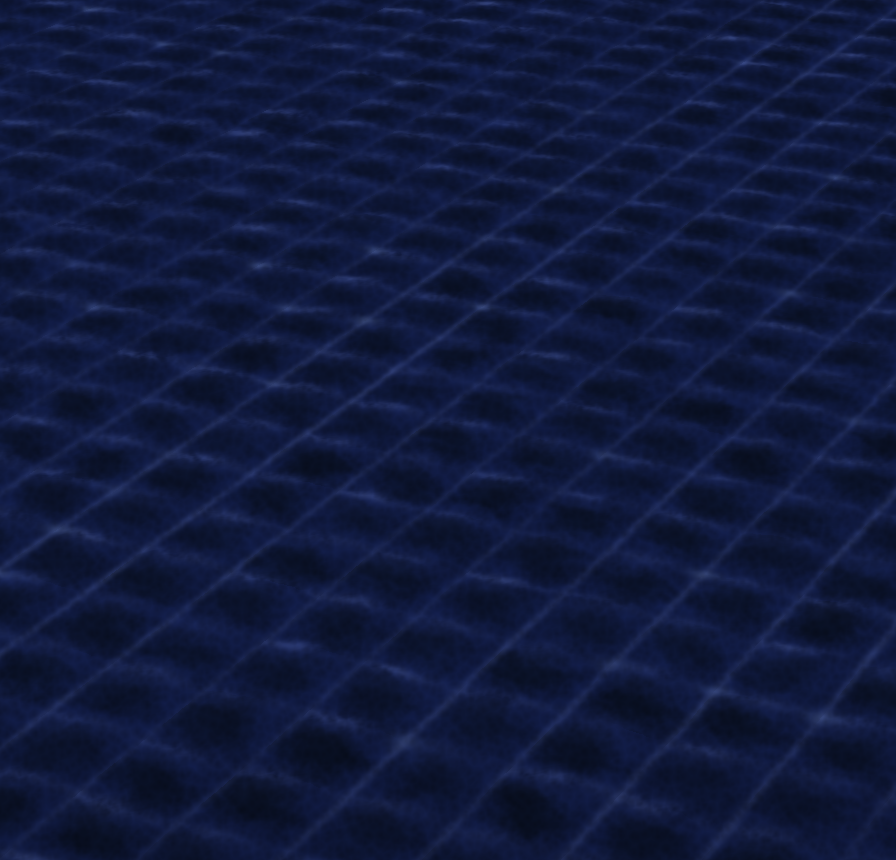
Write a WebGL 2 fragment shader that draws this texture.

```glsl
#version 300 es
precision highp float;

uniform vec2 u_resolution;
out vec4 fragColor;

float hash(vec2 p) {
    return fract(sin(dot(p, vec2(127.1, 311.7))) * 43758.5453);
}

// Distance to the nearest jittered point
float cellular(vec2 p) {
    vec2 cell = floor(p), local = fract(p);
    float nearest = 2.0;
    for (int j = -1; j <= 1; j++) {
        for (int i = -1; i <= 1; i++) {
            vec2 offset = vec2(i, j);
            vec2 id = cell + offset;
            vec2 point = offset + vec2(hash(id), hash(id + 47.3));
            nearest = min(nearest, length(point - local));
        }
    }
    return nearest;
}

float layeredSines(vec2 p) {
    float sum = 0.0, amplitude = 0.5;
    for (int i = 0; i < 4; i++) {
        sum += amplitude * sin(p.x + 1.7 * sin(p.y)) * sin(p.y * 1.3 + sin(p.x * 0.7));
        p = mat2(1.6, 1.2, -1.2, 1.6) * p + 2.3;
        amplitude *= 0.6;
    }
    return sum;
}

// Soft ridge around whole numbers, never thinner than a screen step
float ridge(float x, float width, float footprint) {
    float d = (x - round(x)) / max(width, footprint * 0.7);
    return exp(-d * d);
}

void main() {
    vec2 uv = gl_FragCoord.xy / u_resolution;
    float far = smoothstep(0.35, 1.25, uv.y - 0.55 * uv.x + 0.3);

    // Tilted plane: both line families converge on one horizon
    float depth = 2.057 - uv.y;
    vec2 grid = vec2(13.06 * (uv.x - 2.422), 6.64 * (uv.x + 6.51)) / depth + vec2(0.4, -0.08);
    vec2 footprint = fwidth(grid);
    grid.x += 0.018 * layeredSines(grid * 1.1);
    grid.y += 0.08 * layeredSines(grid * vec2(2.6, 2.1) + 9.0);

    // Cross walls arch gently between the long walls
    grid.y -= (0.05 + 0.1 * far) * sin(3.14159 * fract(grid.x));
    vec2 cell = floor(grid), local = fract(grid);
    float variation = hash(cell);

    // Ragged dark hollow in each cell
    float mottle = layeredSines(uv * 47.0);
    float smudge = layeredSines(grid * vec2(4.3, 5.1) + 4.0);
    vec2 center = vec2(0.43, 0.5) + 0.16 * (vec2(hash(cell + 3.1), hash(cell + 8.7)) - 0.5);
    vec2 reach = (local - center) / vec2(0.56, 0.5);
    reach.x += 0.25 * reach.y;
    float hollow = smoothstep(1.1, 0.15, length(reach) + 0.28 * smudge + 0.15 * mottle);
    hollow *= mix(0.6 + 0.4 * variation, 0.4 + 0.35 * variation, far);

    vec3 color = mix(vec3(0.060, 0.099, 0.252), vec3(0.034, 0.062, 0.137), hollow);

    // Worn, mottled surface
    float grain = cellular(uv * vec2(96.0, 92.0)) - 0.5;
    color *= 1.0 + 0.22 * grain + 0.13 * mottle;

    // Long walls, each with its own brightness
    float longWear = 0.85 + 0.5 * layeredSines(grid * vec2(2.0, 1.6)) + 0.3 * grain;
    float longTone = 0.4 + 0.6 * hash(vec2(round(grid.x), 5.0));
    float longWall = ridge(grid.x, 0.05 + 0.03 * far, footprint.x) * longTone * longWear;
    longWall *= 1.0 - 0.75 * far;

    // Cross walls: patchy, brightest just right of a crossing
    float crossTone = 0.15 + 0.75 * hash(vec2(cell.x, round(grid.y)) + 17.0);
    float crossShape = mix(0.3, 1.0, exp(-pow((local.x - 0.28) / 0.27, 2.0)));
    float crossWear = clamp(0.8 + 1.1 * smudge + 0.6 * mottle + 0.4 * grain, 0.1, 1.6);
    float crossWall = ridge(grid.y, 0.085 + 0.08 * far, footprint.y) * crossTone * crossShape * crossWear;
    float glow = ridge(grid.y + 0.1, 0.24, footprint.y) * crossShape;

    color += vec3(0.085, 0.096, 0.130) * longWall;
    color += vec3(0.078, 0.088, 0.118) * crossWall * (1.0 + 0.2 * far);
    color += vec3(0.015, 0.017, 0.028) * glow;

    // Occasional glints on crossings
    float glint = smoothstep(0.75, 1.0, hash(round(grid) + 31.0));
    vec2 toCrossing = (grid - round(grid)) / vec2(0.15, 0.11);
    color += vec3(0.08, 0.095, 0.11) * glint * exp(-dot(toCrossing, toCrossing));

    // Slightly deeper shade in the near corners
    color *= 1.0 - 0.1 * smoothstep(0.25, 0.0, uv.y);
    fragColor = vec4(color, 1.0);
}
```
